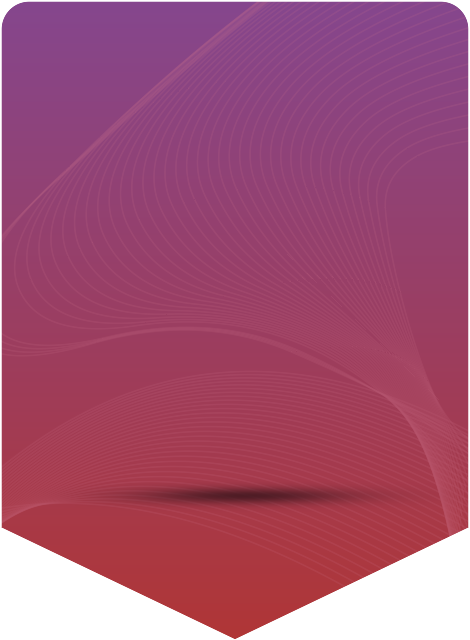
Give the GLSL for this background, as a WebGL 2 fragment shader.

```glsl
#version 300 es
precision highp float;
// Pennant-shaped panel with a violet to red gradient, flowing line bundles and a soft shadow.
uniform vec2 u_resolution;
out vec4 outColor;

// Control points of the outer, middle and inner strand (canvas is 5.64 x 7.68, y down).
const vec2 outer[7] = vec2[7](vec2(4.6, -1.1), vec2(2.0, 1.0), vec2(-0.6, 3.3), vec2(-0.2, 4.5),
  vec2(2.4, 3.75), vec2(4.6, 4.7), vec2(7.0, 6.0));
const vec2 middle[7] = vec2[7](vec2(6.4, -1.3), vec2(3.4, 0.2), vec2(2.1, 1.75), vec2(2.7, 3.0),
  vec2(4.0, 3.8), vec2(5.05, 4.6), vec2(5.9, 9.0));
const vec2 inner[7] = vec2[7](vec2(7.6, 1.6), vec2(5.4, 1.65), vec2(4.6, 2.1), vec2(4.65, 2.9),
  vec2(4.95, 4.1), vec2(5.35, 5.1), vec2(6.0, 5.5));

float cross2(vec2 a, vec2 b) { return a.x * b.y - a.y * b.x; }

// Share of light a translucent strand lets through at distance d.
float strandClear(float d, float px) {
  return 1.0 - 0.33 * (1.0 - smoothstep(0.003, 0.004 + px, d));
}

// Distance to the parabola arc a, b, c in its own affine frame.
float arcDistance(vec2 p, vec2 a, vec2 b, vec2 c) {
  vec2 e = b - a, g = c - a;
  float area = cross2(e, g);
  area = abs(area) < 1e-4 ? 1e-4 : area;
  vec2 gradB = vec2(g.y, -g.x) / area, gradC = vec2(-e.y, e.x) / area;
  vec2 gradU = gradC + 0.5 * gradB;
  float u = dot(p - a, gradU);
  if (u < 0.0 || u > 1.0) return 9.0;
  return abs(dot(p - a, gradC) - u * u) / length(gradC - 2.0 * u * gradU);
}

// Sweeping bundle: smooth strands made of five arcs, blended between the guides.
float sweepClear(vec2 p, float px) {
  float clear = 1.0;
  for (int k = 1; k < 6; k++) {
    vec2 o0 = 0.5 * (outer[k - 1] + outer[k]), o1 = outer[k], o2 = 0.5 * (outer[k] + outer[k + 1]);
    vec2 m0 = 0.5 * (middle[k - 1] + middle[k]), m1 = middle[k], m2 = 0.5 * (middle[k] + middle[k + 1]);
    vec2 i0 = 0.5 * (inner[k - 1] + inner[k]), i1 = inner[k], i2 = 0.5 * (inner[k] + inner[k + 1]);
    vec2 low = min(min(min(o0, o1), o2), min(min(min(m0, m1), m2), min(min(i0, i1), i2))) - 0.35;
    vec2 high = max(max(max(o0, o1), o2), max(max(max(m0, m1), m2), max(max(i0, i1), i2))) + 0.35;
    if (any(lessThan(p, low)) || any(greaterThan(p, high))) continue;
    for (int i = 0; i < 40; i++) {
      float t = i < 4 ? 0.012 * float(i) : float(i) / 39.0;
      vec3 w = vec3((1.0 - t) * (1.0 - 2.0 * t), 4.0 * t * (1.0 - t), t * (2.0 * t - 1.0));
      vec2 a = w.x * o0 + w.y * m0 + w.z * i0;
      vec2 b = w.x * o1 + w.y * m1 + w.z * i1;
      vec2 c = w.x * o2 + w.y * m2 + w.z * i2;
      clear *= strandClear(arcDistance(p, a, b, c), px);
    }
  }
  return clear;
}

// Lower wave bundle: cubic height curves blended from crest to base.
float waveClear(vec2 p, float px) {
  float clear = 1.0, u = p.x / 5.64;
  for (int i = 0; i < 32; i++) {
    float f = float(i) / 31.0, t = f * mix(0.6, 1.0, f);
    vec4 k = (1.0 - t) * (1.0 - 2.0 * t) * vec4(5.62, -4.57, 4.88, -0.75)
           + 4.0 * t * (1.0 - t) * vec4(6.25, -4.6, 6.9, -2.05)
           + t * (2.0 * t - 1.0) * vec4(6.1, -0.9, 3.44, -0.64);
    float height = k.x + u * (k.y + u * (k.z + u * k.w));
    float slope = (k.y + u * (2.0 * k.z + 3.0 * u * k.w)) / 5.64;
    clear *= strandClear(abs(p.y - height) * inversesqrt(1.0 + slope * slope), px);
  }
  return clear;
}

// Rounded top corners, straight sides, pointed bottom.
float panelDistance(vec2 p) {
  vec2 q = vec2(abs(p.x - 2.82) - 2.47, 0.35 - p.y);
  float body = length(max(q, 0.0)) + min(max(q.x, q.y), 0.0) - 0.33;
  float point = (p.y - 7.67 + abs(p.x - 2.82) * 0.4786) * 0.902;
  return max(body, point);
}

void main() {
  vec2 uv = gl_FragCoord.xy / u_resolution;
  vec2 p = vec2(uv.x, 1.0 - uv.y) * vec2(5.64, 7.68);
  float px = 7.68 / u_resolution.y;
  float edge = panelDistance(p);
  vec3 color = mix(vec3(0.69, 0.21, 0.21), vec3(0.52, 0.275, 0.555), uv.y);

  // Line bundles, only inside the panel
  float clear = 1.0;
  if (edge < px && p.y < 6.6) clear *= sweepClear(p, px);
  if (edge < px && p.y > 4.3) clear *= waveClear(p, px);
  color = mix(vec3(0.8, 0.44, 0.54), color, 0.55 + 0.45 * clear);

  // Flat soft shadow
  vec2 s = (p - vec2(2.95, 5.95)) / vec2(1.25, 0.095);
  color = mix(color, vec3(0.25, 0.09, 0.12), 0.85 * exp(-dot(s, s)));

  float outside = smoothstep(-0.5 * px, 0.5 * px, edge);
  outColor = vec4(mix(color, vec3(1.0), outside), 1.0);
}
```
